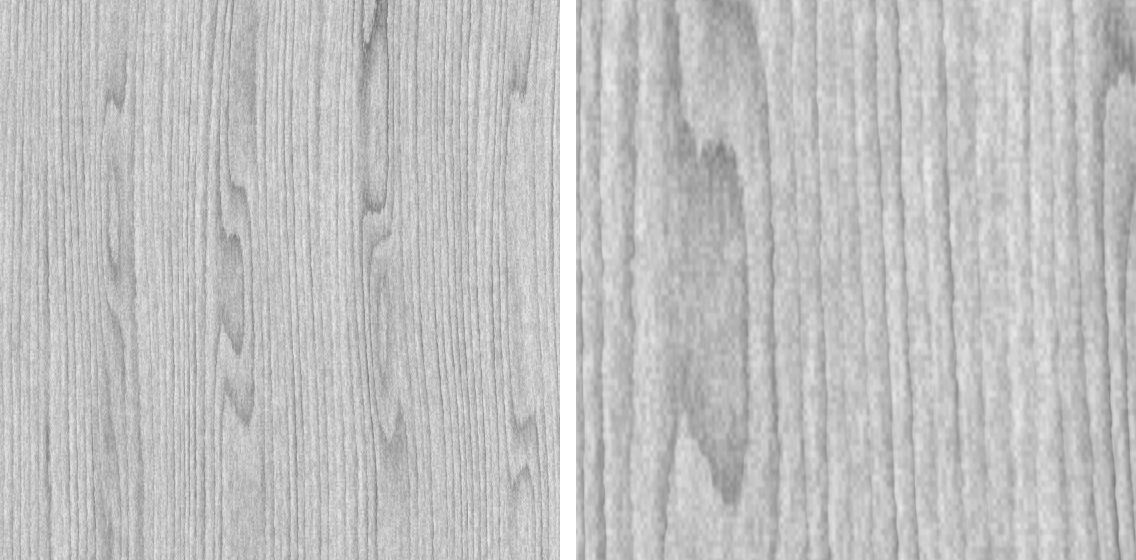
Left, the full canvas; right, a detail of the centre.
Reproduce this texture procedurally as a WebGL 1 fragment shader.

```glsl
precision highp float;
// Pale grey wood veneer with vertical grain. Growth rings are contour lines of
// a field rising across x; a few figure columns flatten it, so that slow
// bumps along y bend the rings into long loops. Fibres and speckle lie on top.

uniform vec2 u_resolution;

#define RINGS 74.0          // growth rings across the canvas
#define COLUMN_STEP 0.243   // distance between figure columns
#define COLUMN_WIDTH 0.021  // half width of a figure column
#define LOOP_HEIGHT 4.6     // rings gained by the bumps inside a column
#define LOOP_RATE 3.2       // bumps along the height
#define SWAY 0.034          // sideways drift of the grain
#define BASE_TONE 0.789
#define RING_DARK 0.20
#define COLUMN_DARK 0.036
#define FIBRE 0.085
#define SPECKLE 0.10

float hash(vec2 p) {
  vec3 q = fract(p.xyx * 0.1031);
  q += dot(q, q.yzx + 33.33);
  return fract((q.x + q.y) * q.z);
}

// Value noise, centred on zero
float noise(vec2 p) {
  vec2 cell = floor(p);
  vec2 f = p - cell;
  f = f * f * f * (f * (f * 6.0 - 15.0) + 10.0);
  float low = mix(hash(cell), hash(cell + vec2(1.0, 0.0)), f.x);
  float high = mix(hash(cell + vec2(0.0, 1.0)), hash(cell + vec2(1.0, 1.0)), f.x);
  return mix(low, high, f.y) - 0.5;
}

// Ring field in x, closeness to a figure column in y
vec2 ringField(vec2 p) {
  float rings = p.x * RINGS + 2.0 * noise(vec2(p.x * 25.0, p.y * 0.8) + 40.0);
  float figure = 0.0;
  for (int i = 0; i < 4; i++) {
    float id = float(i);
    float width = COLUMN_WIDTH * (0.8 + 0.5 * hash(vec2(id, 7.0)));
    float centre = 0.2 + COLUMN_STEP * id + 0.03 * (hash(vec2(id, 3.0)) - 0.5);
    centre += 0.012 * noise(vec2(id * 9.0, p.y * 2.5));
    float d = (p.x - centre) / width;
    float closeness = exp(-d * d);
    float bump = noise(vec2(id * 13.0 + 0.5, p.y * LOOP_RATE + id * 5.3));
    bump += 0.16 * noise(vec2(p.x * 30.0, p.y * 6.0 + id * 11.0));
    rings += LOOP_HEIGHT * bump * closeness - RINGS * width * d / sqrt(1.0 + d * d);
    figure = max(figure, exp(-0.5 * d * d));
  }
  return vec2(rings, figure);
}

// Slow darkening up to a crisp late-wood edge, then a thin pale rim
float ringShade(float rings, float y) {
  float id = floor(rings);
  float t = rings - id;
  float strength = 0.25 + 1.1 * hash(vec2(id + 100.0, 5.0));
  strength *= 1.0 + 0.8 * noise(vec2(id * 3.7, y * 6.0));
  float late = t * t * t * (1.0 - smoothstep(0.86, 1.0, t));
  float rim = smoothstep(0.0, 0.12, t) * pow(1.0 - t, 4.0);
  return 0.04 * rim - RING_DARK * strength * late;
}

void main() {
  vec2 uv = gl_FragCoord.xy / u_resolution;

  // Sway the whole board, then roughen the ring edges
  vec2 p = uv;
  p.x += SWAY * noise(vec2(uv.x * 2.6, uv.y * 1.5) + 11.0);
  p.x += 0.003 * noise(vec2(uv.x * 9.0, uv.y * 5.0) + 23.0);
  vec2 field = ringField(p);
  float rings = field.x + 0.10 * noise(vec2(p.x * 130.0, uv.y * 18.0));
  rings += 0.12 * noise(vec2(p.x * 300.0, uv.y * 110.0) + 71.0);

  float tone = BASE_TONE + ringShade(rings, uv.y);
  tone -= COLUMN_DARK * field.y * (1.0 + noise(vec2(p.x * 12.0, uv.y * 4.0)));
  tone += 0.035 * noise(vec2(p.x * 15.0, uv.y * 1.2) + 61.0);

  // Long fibres, short pores and fine speckle
  tone += FIBRE * 0.7 * noise(vec2(p.x * 210.0, uv.y * 5.0) + 5.0);
  tone += FIBRE * noise(vec2(p.x * 330.0, uv.y * 60.0) + 17.0);
  tone += SPECKLE * noise(vec2(p.x * 480.0, uv.y * 280.0) + 29.0);

  gl_FragColor = vec4(vec3(clamp(tone, 0.0, 1.0)), 1.0);
}
```
